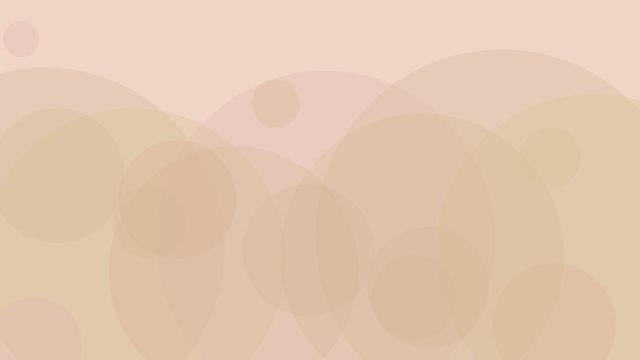
Reproduce this background procedurally as a Shadertoy shader.

```glsl
// Soft peach backdrop with overlapping translucent discs in sandy tints.
// Three loops scatter large, medium and small discs by spaced sequences
// plus a little hashed jitter; each is blended with a crisp smooth edge.

#define BACKDROP vec3(0.933, 0.835, 0.775)
#define OPACITY 0.28
#define JITTER 0.03
#define LARGE_COUNT 7
#define MEDIUM_COUNT 5
#define SMALL_COUNT 6
#define LARGE_RADIUS vec2(0.33, 0.53)
#define MEDIUM_RADIUS vec2(0.165, 0.195)
#define SMALL_RADIUS vec2(0.135, 0.05)
#define CREST vec2(0.56, 0.87)
#define GOLDEN 0.618

float hash(float n) {
    return fract(sin(n * 12.9898) * 43758.5453);
}

vec2 jitter(float seed) {
    return JITTER * (2.0 * vec2(hash(seed), hash(seed + 0.37)) - 1.0);
}

// Cycle of disc tints
vec3 tint(int i) {
    vec3 sand    = vec3(0.825, 0.715, 0.58);
    vec3 straw   = vec3(0.83, 0.75, 0.55);
    vec3 apricot = vec3(0.84, 0.70, 0.56);
    vec3 rose    = vec3(0.87, 0.71, 0.68);
    int k = i % 5;
    return k == 1 ? straw : k == 2 ? apricot : k == 3 ? rose : sand;
}

vec3 addDisc(vec3 base, vec2 p, vec2 centre, float radius, vec3 color) {
    float d = length(p - centre) - radius;
    float pixel = 1.0 / iResolution.y;
    float cover = 1.0 - smoothstep(-0.7 * pixel, 0.7 * pixel, d);
    return mix(base, color, OPACITY * cover);
}

void mainImage(out vec4 fragColor, in vec2 fragCoord) {
    vec2 p = fragCoord / iResolution.y;
    float aspect = iResolution.x / iResolution.y;
    vec3 color = BACKDROP;

    // Large discs: spread across the width, hung from their crest height
    for (int i = 0; i < LARGE_COUNT; i++) {
        float n = float(i);
        float rank = fract(0.85 + n * GOLDEN);
        float radius = mix(LARGE_RADIUS.x, LARGE_RADIUS.y, rank);
        float x = aspect * (n + 0.55) / float(LARGE_COUNT);
        vec2 centre = vec2(x, mix(CREST.x, CREST.y, rank) - radius);
        color = addDisc(color, p, centre + jitter(n + 1.0), radius, tint(i));
    }

    // Medium discs: a band descending to the right
    for (int i = 0; i < MEDIUM_COUNT; i++) {
        float n = float(i);
        float along = (n + 0.4) / float(MEDIUM_COUNT);
        float radius = mix(MEDIUM_RADIUS.x, MEDIUM_RADIUS.y, hash(n + 20.0));
        vec2 centre = vec2(aspect * along, mix(0.58, 0.06, along));
        vec3 hue = tint(2 * (i % 3));
        color = addDisc(color, p, centre + jitter(n + 30.0), radius, hue);
    }

    // Small discs: shrinking with height
    for (int i = 0; i < SMALL_COUNT; i++) {
        float n = float(i);
        float height = 1.0 - n / float(SMALL_COUNT - 1);
        float radius = mix(SMALL_RADIUS.x, SMALL_RADIUS.y, height);
        vec2 centre = vec2(aspect * fract(0.045 + 0.4 * n), mix(0.03, 0.88, height));
        vec3 hue = tint(3 + 4 * i);
        color = addDisc(color, p, centre + jitter(n + 50.0), radius, hue);
    }

    fragColor = vec4(color, 1.0);
}
```
